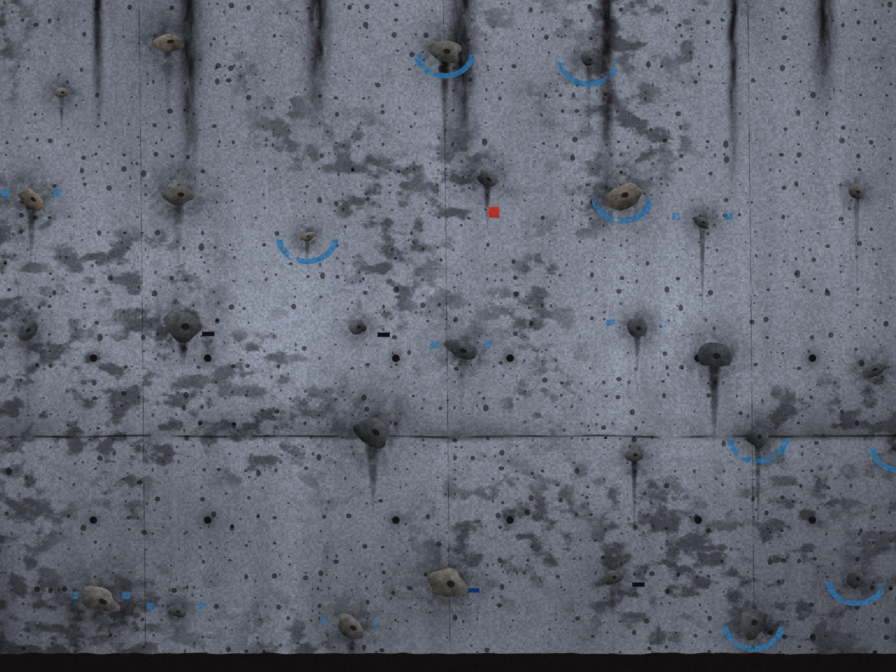
This texture is drawn by a Shadertoy shader. Its source:

```glsl
// A weathered concrete climbing wall at dusk: layered noise makes the cement,
// grime, seams and rain streaks; a jittered grid scatters bolted holds with
// chalk arcs, tape and drips. Units are canvas heights.

float hash(vec2 p) {
    vec3 q = fract(p.xyx * 0.1031);
    q += dot(q, q.yzx + 33.33);
    return fract((q.x + q.y) * q.z);
}

float noise(vec2 p) {
    vec2 i = floor(p), f = fract(p);
    f = f * f * (3.0 - 2.0 * f);
    return mix(mix(hash(i), hash(i + vec2(1, 0)), f.x),
               mix(hash(i + vec2(0, 1)), hash(i + vec2(1, 1)), f.x), f.y);
}

float fbm(vec2 p) {
    float sum = 0.0, amp = 0.5;
    for (int i = 0; i < 5; i++) {
        sum += amp * noise(p);
        p = mat2(1.6, 1.2, -1.2, 1.6) * p + 17.0;
        amp *= 0.5;
    }
    return sum;
}

float box(vec2 p, vec2 extent) {
    vec2 d = abs(p) - extent;
    return max(d.x, d.y);
}

// Coverage of a signed distance, one pixel soft
float fill(float d) {
    float soft = 0.9 / iResolution.y;
    return smoothstep(soft, -soft, d);
}

// Small dark pits, at most one per cell
float pits(vec2 p, float cells, float chance) {
    vec2 id = floor(p * cells);
    vec2 centre = 0.3 + 0.4 * vec2(hash(id + 3.0), hash(id + 71.0));
    vec2 d = (fract(p * cells) - centre) * vec2(1.0, 0.7 + 0.6 * hash(id + 9.0));
    float radius = 0.06 + 0.13 * hash(id + 31.0);
    return step(hash(id), chance) * fill((length(d) - radius) / cells);
}

// Brightness of the bare wall
float concrete(vec2 p) {
    float light = mix(0.385, 0.495, smoothstep(0.08, 0.5, p.y));
    light -= 0.045 * smoothstep(0.65, 1.0, p.y) + 0.07 * pow(abs(p.x - 0.667) / 0.667, 3.0);
    light += 0.13 * (fbm(p * 4.0) - 0.48);
    light += 0.10 * (fbm(p * vec2(28.0, 2.0)) - 0.48);

    // Scuffed, rough areas, denser near the floor
    float rough = smoothstep(0.45, 0.7, fbm(p * 5.0 + 40.0) + 0.1 * smoothstep(0.45, 0.1, p.y));
    light *= 1.0 - 0.42 * rough * smoothstep(0.45, 0.68, fbm(p * vec2(45.0, 60.0)));
    light *= 1.0 - 0.5 * pits(p, 45.0, 0.22) - 0.4 * pits(p + 5.0, 85.0, 0.16);

    // Horizontal joint with dirt above it, and faint vertical joints
    float rise = p.y - 0.349 - 0.003 * noise(p.xx * 9.0);
    float dirt = smoothstep(-0.01, 0.0, rise) * exp(-max(rise, 0.0) / 0.045);
    light *= 1.0 - 0.32 * dirt * smoothstep(0.25, 0.7, fbm(p * vec2(7.0, 16.0)));
    light *= 1.0 - 0.5 * fill(abs(rise) - 0.0015) * smoothstep(0.2, 0.7, noise(p.xx * 25.0));
    float joint = abs(mod(p.x + 0.01 * p.y, 0.453) - 0.217);
    light *= 1.0 - 0.4 * fill(joint - 0.0008) * noise(p.yy * 30.0);

    // Rain streaks running down from the top edge
    for (float i = 0.0; i < 7.0; i++) {
        vec2 seed = vec2(i, 12.0);
        float x = (i + 0.15 + 0.7 * hash(seed)) * 0.19;
        float reach = 0.12 + 0.25 * hash(seed + 5.0);
        float width = 0.006 + 0.011 * hash(seed + 8.0);
        float dx = (p.x - x + 0.006 * (noise(p.yy * 20.0 + i) - 0.5)) / width;
        float fade = 1.0 - smoothstep(0.15 * reach, reach, 1.0 - p.y);
        float streak = exp(-dx * dx) * fade * (0.3 + 1.1 * fbm(p * vec2(130.0, 40.0)));
        light *= 1.0 - 0.8 * min(streak, 1.0);
    }

    // Bolt holes in paired columns on two rows
    float column = abs(mod(p.x + 0.001, 0.45) - 0.225) - 0.085;
    float row = min(abs(p.y - 0.467), abs(p.y - 0.226));
    float hole = length(vec2(column, row));
    light *= 1.0 - 0.3 * exp(-hole * hole / 0.00015);
    return mix(light, 0.07, fill(hole - 0.0055));
}

// One hold with its grime, drip and markings; d is measured from its centre
void paintHold(inout vec3 colour, vec2 d, vec2 id) {
    float kind = hash(id + 21.0), tone = hash(id + 33.0);
    float size = mix(0.012, 0.031, pow(hash(id + 45.0), 1.5));

    // Grime halo and tapering drip
    float grain = fbm(d * 110.0 + id * 9.0);
    colour *= 1.0 - 0.75 * grain * exp(-dot(d, d) / (size * size * 3.5));
    float fall = -d.y / (0.05 + 0.12 * hash(id + 52.0));
    float width = size * 0.5 * (1.1 - fall);
    float drip = smoothstep(width, 0.2 * width, abs(d.x)) * step(0.0, fall) * step(fall, 1.0);
    colour *= 1.0 - drip * (1.0 - fall) * (0.3 + 0.8 * grain) * hash(id + 64.0);

    // Chalk arc, chalk ticks or tape
    vec3 chalk = vec3(0.17, 0.42, 0.62);
    float worn = smoothstep(0.22, 0.5, grain);
    if (kind < 0.3) {
        float arc = abs(length(d * vec2(1.0, 1.15)) - 0.042) - 0.0045;
        colour = mix(colour, chalk, 0.85 * worn * fill(max(arc, d.y + 0.004)));
    } else if (kind < 0.5) {
        float tick = box(vec2(abs(d.x) - 0.039, d.y - 0.008), vec2(0.006, 0.005));
        colour = mix(colour, chalk, 0.75 * worn * fill(tick));
    } else if (kind < 0.75) {
        vec3 tape = tone < 0.6 ? vec3(0.06, 0.06, 0.08) : vec3(0.05, 0.19, 0.42);
        colour = mix(colour, tape, fill(box(d - vec2(0.038, -0.01), vec2(0.009, 0.0032))));
    } else if (kind > 0.95) {
        colour = mix(colour, vec3(0.68, 0.2, 0.15), fill(box(d + vec2(-0.01, 0.05), vec2(0.008))));
    }

    // Lumpy body, lit from above, with its bolt
    float angle = 1.4 * (hash(id + 77.0) - 0.5);
    vec2 q = mat2(cos(angle), -sin(angle), sin(angle), cos(angle)) * d / size;
    q.y *= mix(1.0, 1.9, hash(id + 83.0));
    float edge = length(q) - 0.75 - 0.5 * noise(q * 1.4 + id * 7.0);
    vec3 body = mix(vec3(0.23, 0.25, 0.27), vec3(0.45, 0.41, 0.37), tone * tone);
    body *= 0.8 + 0.4 * clamp(q.y, -1.2, 1.0) + 0.5 * (grain - 0.4);
    colour = mix(colour, body, fill(edge * size * 0.7));
    float bolt = length(q - vec2(0.15, 0.05)) - 0.22;
    colour = mix(colour, vec3(0.07), 0.85 * fill(bolt * size * 0.7));
}

void mainImage(out vec4 fragColor, in vec2 fragCoord) {
    vec2 p = fragCoord / iResolution.y;
    vec3 colour = concrete(p) * vec3(1.0, 1.045, 1.155);

    // Holds scattered on a jittered grid
    vec2 cell = floor(p / 0.2);
    for (int j = -1; j <= 1; j++)
    for (int i = -1; i <= 1; i++) {
        vec2 id = cell + vec2(i, j);
        vec2 centre = (id + 0.2 + 0.6 * vec2(hash(id + 101.0), hash(id + 137.0))) * 0.2;
        if (hash(id + 11.0) < 0.88 && centre.y > 0.06) paintHold(colour, p - centre, id);
    }

    // Dark floor strip, then fine grain over everything
    float floorEdge = p.y - 0.026 - 0.003 * noise(p.xx * 40.0);
    colour = mix(colour, vec3(0.075, 0.058, 0.06), fill(floorEdge));
    float grain = noise(p * 290.0) + 0.6 * hash(floor(p * 384.0)) - 0.8;
    colour *= 1.0 + 0.17 * grain;
    fragColor = vec4(colour, 1.0);
}
```
